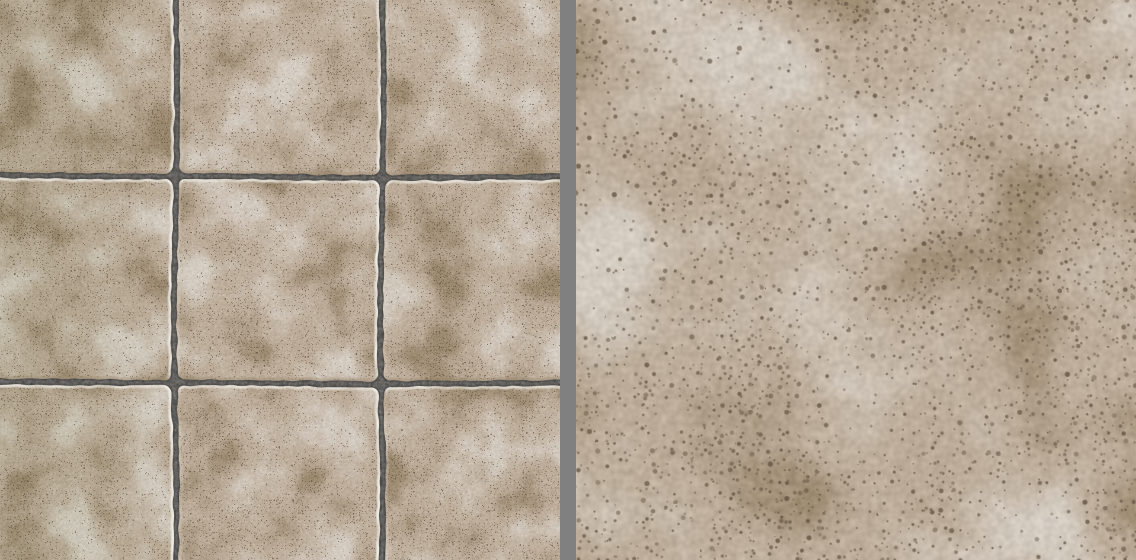
Left: the whole. Right: its middle third, enlarged.
A three.js fragment shader for this texture:

```glsl
#define PITCH 0.3685
#define JOINT_CROSSING vec2(0.3125, 0.316)
#define HALF_JOINT 0.0052
#define CORNER_RADIUS 0.013
#define EDGE_WOBBLE 0.0034
#define JOINT_DRIFT 0.007
#define CLOUD_SCALE 8.5
#define SPECK_CELLS 175.0
#define SPECK_OPACITY 0.72
#define GRAIN 0.085
#define SOFT 0.0012

varying vec2 vUv;

const vec3 TAN = vec3(0.605, 0.535, 0.435);
const vec3 SAND = vec3(0.735, 0.672, 0.600);
const vec3 PALE = vec3(0.825, 0.795, 0.755);
const vec3 SPECK = vec3(0.350, 0.290, 0.220);
const vec3 GLINT = vec3(0.930, 0.920, 0.890);
const vec3 GROUT = vec3(0.365, 0.358, 0.348);

float hash(vec2 p) {
  vec3 q = fract(vec3(p.xyx) * 0.1031);
  q += dot(q, q.yzx + 33.33);
  return fract((q.x + q.y) * q.z);
}

vec2 hash2(vec2 p) {
  return vec2(hash(p), hash(p + 71.7));
}

float corner(vec2 cell, vec2 offset) {
  float angle = 6.28318 * hash(cell);
  return dot(vec2(cos(angle), sin(angle)), offset);
}

float gradientNoise(vec2 p) {
  vec2 i = floor(p), f = fract(p);
  vec2 u = f * f * f * (f * (f * 6.0 - 15.0) + 10.0);
  vec2 e = vec2(1.0, 0.0);
  return mix(mix(corner(i, f), corner(i + e.xy, f - e.xy), u.x),
             mix(corner(i + e.yx, f - e.yx), corner(i + e.xx, f - e.xx), u.x), u.y);
}

float fbm(vec2 p) {
  float sum = 0.0, amplitude = 0.6;
  for (int i = 0; i < 4; i++) {
    sum += amplitude * gradientNoise(p);
    p = mat2(0.8, 0.6, -0.6, 0.8) * p * 2.03 + 17.3;
    amplitude *= 0.48;
  }
  return sum;
}

// Jittered dots, one per cell at most
float specks(vec2 p, float cells, float density) {
  vec2 cell = floor(p * cells);
  vec2 centre = 0.25 + 0.5 * hash2(cell + 5.0);
  float size = hash(cell + 31.0);
  float radius = mix(0.10, 0.27, size * size);
  float d = length(fract(p * cells) - centre);
  float soft = 0.5 * SOFT * cells;
  float dot1 = 1.0 - smoothstep(radius - soft, radius + soft, d);
  return dot1 * step(hash(cell + 113.0), density) * mix(0.5, 1.0, hash(cell + 57.0));
}

void main() {
  vec2 p = vUv;

  // Slow drift of the joints, then the tile and its local position
  vec2 drifted = p + JOINT_DRIFT * vec2(gradientNoise(vec2(p.y * 3.0, 4.3)),
                                        gradientNoise(vec2(p.x * 3.0, 9.6)));
  vec2 grid = (drifted - JOINT_CROSSING) / PITCH;
  vec2 id = floor(grid) + 10.0;
  vec2 local = (fract(grid) - 0.5) * PITCH;
  vec2 seed = 40.0 * hash2(id * 3.7);

  // Hand-made outline: each side wobbles on its own
  vec2 side = sign(local);
  vec2 edged = local + EDGE_WOBBLE * vec2(
    gradientNoise(vec2(local.y * 38.0, side.x * 3.4) + seed),
    gradientNoise(vec2(local.x * 38.0, side.y * 5.4) + seed.yx));
  vec2 q = abs(edged) - (0.5 * PITCH - HALF_JOINT - CORNER_RADIUS);
  float dist = length(max(q, 0.0)) + min(max(q.x, q.y), 0.0) - CORNER_RADIUS;
  vec2 normal = side * normalize(max(q, 0.0) + 0.00001);

  // Cloudy glaze, browner toward the rim and the left of the floor
  float tone = 0.53 + 1.15 * fbm(local * CLOUD_SCALE + seed);
  tone += 0.10 * (hash(id + 2.2) - 0.5) - 0.12 * smoothstep(-0.045, 0.0, dist);
  vec3 glaze = mix(TAN, SAND, smoothstep(0.05, 0.48, tone));
  glaze = mix(glaze, PALE, smoothstep(0.46, 0.92, tone));
  glaze *= mix(vec3(0.95, 0.96, 0.93), vec3(1.01), smoothstep(0.0, 0.45, p.x));

  // Fine grain and two layers of specks, denser on the brown clouds
  glaze += GRAIN * (0.6 * gradientNoise(p * 170.0) + 0.6 * gradientNoise(p * 310.0 + 8.0));
  float density = clamp(0.72 - 0.75 * tone + 0.5 * fbm(local * 14.0 + seed.yx), 0.10, 0.85);
  vec2 turned = mat2(0.82, 0.57, -0.57, 0.82) * p + 3.0;
  float speckle = max(specks(p + 1.0, SPECK_CELLS, density),
                      specks(turned, SPECK_CELLS * 1.35, density * 0.8));
  glaze = mix(glaze, SPECK, SPECK_OPACITY * speckle);

  // Rounded rim: bright at the top and right, faint left, tan below
  float rim = smoothstep(-0.0075, -0.0025, dist);
  float lit = max(normal.x, 0.0) + 0.8 * max(normal.y, 0.0) + 0.25 * max(-normal.x, 0.0);
  lit *= 0.85 + 0.5 * gradientNoise(local * 30.0 + seed);
  glaze = mix(glaze, GLINT, rim * clamp(lit, 0.0, 1.0));
  glaze = mix(glaze, TAN, 0.45 * rim * max(-normal.y, 0.0));

  // Rough grout, shaded where it meets the tile
  vec3 grout = GROUT + 0.10 * gradientNoise(p * 130.0) + 0.07 * gradientNoise(p * 260.0);
  grout *= mix(0.86, 1.08, smoothstep(0.0, HALF_JOINT, dist));

  float tile = 1.0 - smoothstep(-SOFT, SOFT, dist);
  gl_FragColor = vec4(mix(grout, glaze, tile), 1.0);
}
```
